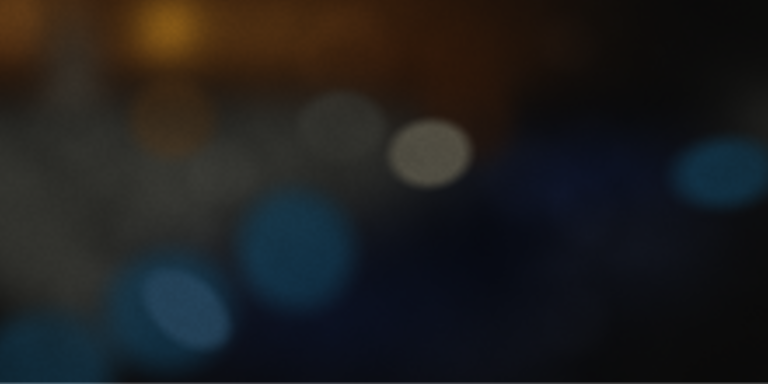
A WebGL 1 fragment shader for this background:

```glsl
precision highp float;
// Dim out-of-focus night lights: amber haze above, grey mist at the left,
// a rising chain of blue discs and near-black navy at the right.
// Broad Gaussian washes set the tones; soft elliptical discs lie on top.

uniform vec2 u_resolution;

const vec3 SHADOW = vec3(0.043, 0.042, 0.040);
const vec3 NAVY   = vec3(0.038, 0.062, 0.135);
const vec3 ABYSS  = vec3(0.014, 0.020, 0.038);
const vec3 SLATE  = vec3(0.070, 0.084, 0.122);
const vec3 MIST   = vec3(0.208, 0.210, 0.190);
const vec3 BROWN  = vec3(0.175, 0.088, 0.036);
const vec3 OCHRE  = vec3(0.335, 0.205, 0.075);
const vec3 AMBER  = vec3(0.520, 0.345, 0.085);
const vec3 TEAL   = vec3(0.070, 0.225, 0.315);
const vec3 STEEL  = vec3(0.155, 0.270, 0.360);
const vec3 PEARL  = vec3(0.330, 0.318, 0.270);

const vec2  CHAIN_START = vec2(0.11, 0.03); // first blue disc
const vec2  CHAIN_STEP  = vec2(0.33, 0.16); // offset to the next one
const float DISC_BLUR   = 0.24;             // edge width, in radii
const float FAINT_GAIN  = 0.14;             // strength of scattered discs
const float MOTTLE      = 0.22;             // depth of the uneven tone
const float GRAIN       = 0.06;             // depth of the fine texture
const float RIM_HEIGHT  = 0.004;            // pale edge along the bottom
const float RIM_GAIN    = 0.20;

float hash(vec2 p) {
  vec3 q = fract(vec3(p.xyx) * 0.1031);
  q += dot(q, q.yzx + 33.33);
  return fract((q.x + q.y) * q.z);
}

float valueNoise(vec2 p) {
  vec2 cell = floor(p);
  vec2 f = fract(p);
  f = f * f * (3.0 - 2.0 * f);
  float low  = mix(hash(cell), hash(cell + vec2(1.0, 0.0)), f.x);
  float high = mix(hash(cell + vec2(0.0, 1.0)), hash(cell + 1.0), f.x);
  return mix(low, high, f.y);
}

// Gaussian falloff with separate widths in x and y
float wash(vec2 p, vec2 center, vec2 size) {
  vec2 q = (p - center) / size;
  return exp(-dot(q, q));
}

// Blurred ellipse turned by an angle
float disc(vec2 p, vec2 center, vec2 radii, float angle, float blur) {
  vec2 d = p - center;
  float c = cos(angle);
  float s = sin(angle);
  float r = length(vec2(c * d.x + s * d.y, c * d.y - s * d.x) / radii);
  return 1.0 - smoothstep(1.0 - blur, 1.0 + blur, r);
}

vec3 backdrop(vec2 p) {
  vec3 col = SHADOW;
  // Dark right half
  col = mix(col, ABYSS, 0.9 * wash(p, vec2(1.25, 0.34), vec2(0.42, 0.28)));
  col = mix(col, NAVY,  0.8 * wash(p, vec2(1.52, 0.53), vec2(0.34, 0.14)));
  col = mix(col, SLATE, 0.8 * wash(p, vec2(1.66, 0.34), vec2(0.22, 0.14)));
  col = mix(col, SLATE, 0.6 * wash(p, vec2(1.25, 0.10), vec2(0.24, 0.14)));
  col = mix(col, MIST,  0.4 * wash(p, vec2(2.02, 0.66), vec2(0.14, 0.14)));
  col = mix(col, NAVY,  0.9 * wash(p, vec2(0.80, 0.22), vec2(0.45, 0.24)));
  // Grey mist, with a band sinking to the right
  col = mix(col, MIST, 0.90 * wash(p, vec2(0.38, 0.54), vec2(0.44, 0.25)));
  col = mix(col, MIST, 0.75 * wash(p, vec2(0.86, 0.61), vec2(0.32, 0.16)));
  col = mix(col, MIST, 0.80 * disc(p, vec2(0.06, 0.43), vec2(0.32, 0.16), -0.95, 0.7));
  // Amber haze along the top
  float haze = smoothstep(0.66, 0.90, p.y) * (1.0 - smoothstep(0.80, 1.85, p.x));
  col = mix(col, BROWN, 0.95 * haze);
  col = mix(col, OCHRE, 0.85 * wash(p, vec2(0.03, 0.98), vec2(0.19, 0.13)));
  col = mix(col, OCHRE, 0.70 * wash(p, vec2(0.66, 0.93), vec2(0.36, 0.12)));
  col = mix(col, BROWN, 0.70 * wash(p, vec2(1.14, 0.84), vec2(0.22, 0.14)));
  col = mix(col, MIST,  0.60 * wash(p, vec2(0.19, 0.82), vec2(0.09, 0.15)));
  return col;
}

void main() {
  vec2 p = gl_FragCoord.xy / u_resolution.y;
  vec3 col = backdrop(p);

  // Scattered faint discs that lift the tone beneath them
  for (int i = 0; i < 14; i++) {
    float id = float(i) + 1.0;
    vec2 center = vec2(hash(vec2(id, 3.1)) * 2.0, hash(vec2(id, 7.7)));
    float radius = mix(0.07, 0.14, hash(vec2(id, 12.3)));
    col *= 1.0 + FAINT_GAIN * disc(p, center, vec2(radius), 0.0, 0.35);
  }

  // Rising chain of blue discs
  for (int i = 0; i < 3; i++) {
    float k = float(i);
    vec2 center = CHAIN_START + k * CHAIN_STEP;
    vec2 radii = vec2(0.185 - 0.02 * k, 0.150);
    col = mix(col, TEAL, (0.62 + 0.06 * k) * disc(p, center, radii, 0.3, 0.38));
  }
  col = mix(col, STEEL, 0.75 * disc(p, vec2(0.485, 0.195), vec2(0.125, 0.080), -0.70, DISC_BLUR));
  col = mix(col, TEAL, 0.75 * disc(p, vec2(1.89, 0.55), vec2(0.130, 0.085), 0.1, 0.42));

  // Warm and pale lights
  col = mix(col, OCHRE, 0.40 * disc(p, vec2(0.45, 0.69), vec2(0.11, 0.10), 0.0, 0.35));
  col = mix(col, MIST,  0.65 * disc(p, vec2(0.89, 0.67), vec2(0.11, 0.09), 0.0, DISC_BLUR));
  col = mix(col, BROWN, 0.50 * disc(p, vec2(1.22, 0.71), vec2(0.11, 0.13), 0.4, 0.45));
  col = mix(col, PEARL, 0.90 * disc(p, vec2(1.12, 0.60), vec2(0.104, 0.085), 0.1, DISC_BLUR));
  col = mix(col, AMBER, 0.90 * wash(p, vec2(0.44, 0.93), vec2(0.095, 0.085)));

  // Gentle unevenness, fine texture and the pale bottom edge
  float tone = 0.65 * valueNoise(p * 7.0) + 0.35 * valueNoise(p * 15.0 + 4.0);
  float grain = valueNoise(p * 110.0 + 9.0);
  col *= 1.0 + MOTTLE * (tone - 0.5) + GRAIN * (grain - 0.5);
  col += RIM_GAIN * (1.0 - smoothstep(0.5 * RIM_HEIGHT, 1.5 * RIM_HEIGHT, p.y));
  gl_FragColor = vec4(col, 1.0);
}
```
